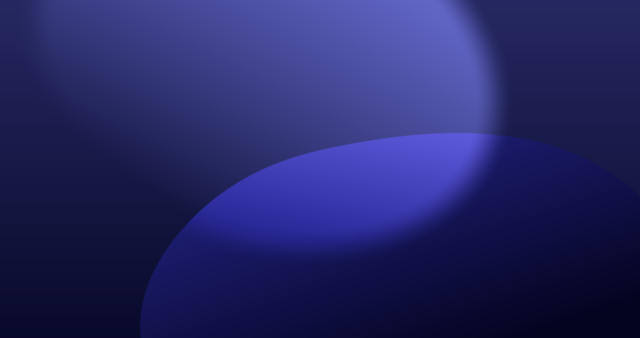
A WebGL 2 fragment shader for this background:

```glsl
#version 300 es
precision highp float;

uniform vec2 u_resolution;
out vec4 fragColor;

const vec3 NIGHT_LOW = vec3(0.030, 0.037, 0.165);
const vec3 NIGHT_HIGH = vec3(0.148, 0.155, 0.380);
const vec3 GLOW = vec3(0.430, 0.450, 0.860);
const vec3 HILL_RIM = vec3(0.105, 0.105, 0.420);
const vec3 HILL_DEEP = vec3(0.015, 0.015, 0.125);
const vec3 LIT_LOW = vec3(0.160, 0.160, 0.600);
const vec3 LIT_HIGH = vec3(0.370, 0.360, 0.860);

vec2 rotate(vec2 v, float angle) {
    float c = cos(angle), s = sin(angle);
    return vec2(c * v.x + s * v.y, c * v.y - s * v.x);
}

// Approximate signed distance to a tilted ellipse, negative inside
float ellipseDistance(vec2 offset, vec2 radii, float angle) {
    vec2 q = rotate(offset, angle) / radii;
    float k = length(q);
    return (k - 1.0) * k / max(length(q / radii), 1e-4);
}

// Coverage of a shape whose edge fades over a given half width
float coverage(float dist, float halfWidth) {
    return 1.0 - smoothstep(-halfWidth, halfWidth, dist);
}

// Clamped linear ramp with a known value at an anchor point
float ramp(vec2 p, vec2 anchor, vec2 slope, float value) {
    return clamp(value + dot(p - anchor, slope), 0.0, 1.0);
}

// Radius factor: swells the upper left shoulder, trims the far right
float shoulder(vec2 offset) {
    float lean = atan(-offset.x, offset.y);
    float swell = (lean - 0.91) / 0.49;
    float trim = 1.0 - smoothstep(-1.15, -0.65, lean);
    return 1.0 + 0.05 * exp(-swell * swell) - 0.018 * trim;
}

void main() {
    // Height is one unit
    vec2 p = gl_FragCoord.xy / u_resolution.y;
    float pixel = 1.0 / u_resolution.y;

    // Night gradient
    vec3 color = mix(NIGHT_LOW, NIGHT_HIGH, p.y);

    // Blurred ellipse, fading toward the lower left
    float glowDist = ellipseDistance(p - vec2(0.783, 0.802), vec2(0.699, 0.506), -0.356);
    float glowMask = coverage(glowDist, 0.06);
    float glowFade = ramp(p, vec2(0.632, 0.667), vec2(0.506, 0.729), 0.26);
    color = mix(color, GLOW, glowMask * glowFade);

    // Crisp hill, lit where the glow overlaps it
    vec2 hillOffset = p - vec2(1.210, 0.1136);
    vec2 hillRadii = vec2(0.800, 0.480) * shoulder(hillOffset);
    float hillDist = ellipseDistance(hillOffset, hillRadii, 0.1754);
    float depth = ramp(p, vec2(0.432, 0.259), vec2(0.528, -1.602), 0.0);
    float light = ramp(p, vec2(1.111, 0.556), vec2(0.490, 2.430), 0.72);
    vec3 hill = mix(HILL_RIM, HILL_DEEP, depth);
    hill = mix(hill, mix(LIT_LOW, LIT_HIGH, light), glowMask);
    color = mix(color, hill, coverage(hillDist, pixel));

    fragColor = vec4(color, 1.0);
}
```
